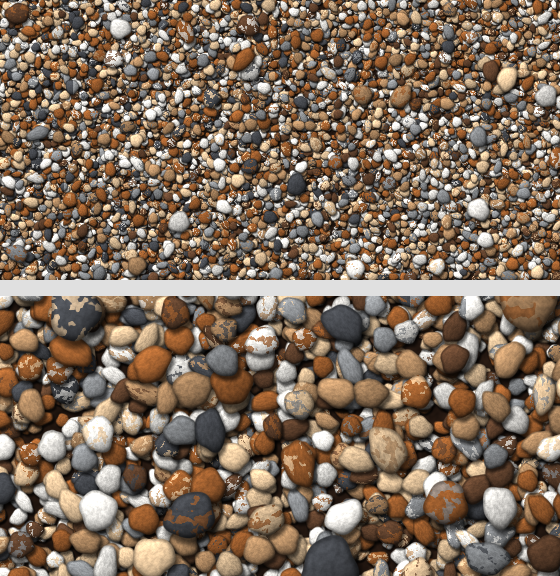
Top, the full canvas; bottom, a detail of the centre.
A Shadertoy shader for this texture:

```glsl
const float TAU = 6.2831853;
const vec3 GAP    = vec3(0.13, 0.085, 0.06);
const vec3 SLATE  = vec3(0.27, 0.28, 0.30);
const vec3 GREY   = vec3(0.53, 0.54, 0.55);
const vec3 CHALK  = vec3(0.90, 0.89, 0.87);
const vec3 CREAM  = vec3(0.86, 0.74, 0.59);
const vec3 TAN    = vec3(0.68, 0.53, 0.38);
const vec3 RUST   = vec3(0.60, 0.36, 0.18);
const vec3 UMBER  = vec3(0.38, 0.26, 0.18);
const vec3 SUN    = vec3(-0.35, 0.60, 0.72);

vec3 hash3(vec2 cell, float seed) {
    vec3 v = fract(vec3(cell.xyx + seed * 17.3) * vec3(0.1031, 0.1030, 0.0973));
    v += dot(v, v.yxz + 33.33);
    return fract((v.xxy + v.yzz) * v.zyx);
}

mat2 rotation(float angle) {
    float c = cos(angle), s = sin(angle);
    return mat2(c, s, -s, c);
}

// Layered, warped sines, roughly -1 to 1
float mottle(vec2 v) {
    float sum = 0.0, amp = 0.6;
    for (int i = 0; i < 3; i++) {
        sum += amp * sin(v.x + 1.7 * sin(v.y * 1.3)) * cos(v.y + 1.6 * sin(v.x * 0.9));
        v = rotation(0.9) * v * 2.1 + 3.7;
        amp *= 0.6;
    }
    return sum;
}

vec3 stoneColor(float t) {
    vec3 c = SLATE;
    c = mix(c, GREY,  step(0.06, t));
    c = mix(c, CHALK, step(0.18, t));
    c = mix(c, CREAM, step(0.38, t));
    c = mix(c, TAN,   step(0.55, t));
    c = mix(c, RUST,  step(0.71, t));
    return mix(c, UMBER, step(0.92, t));
}

// Radial measure of a lumpy outline: 1 on the rim
float outline(vec2 q, vec3 phase) {
    float a = atan(q.y, q.x);
    vec3 lobes = sin(vec3(2.0, 3.0, 5.0) * a + phase * TAU);
    return length(q) / (1.0 + dot(lobes, vec3(0.04, 0.06, 0.04)));
}

vec3 stoneSurface(vec2 q, vec2 facing, float r, vec3 look, float drift) {
    vec2 grain = q * 2.6 + look.xy * 60.0;
    float blotch = mottle(grain);
    vec3 color = stoneColor(clamp(look.x + drift, 0.0, 1.0));

    // Rind patches on some stones, fine stain on all
    float patchy = step(0.58, look.y) * smoothstep(0.12, 0.32, blotch);
    color = mix(color, stoneColor(look.z), 0.75 * patchy);
    color *= 0.87 + 0.28 * fract(look.z * 7.0) + 0.13 * mottle(grain * 2.7);

    // Domed sunlight with a darkened rim
    vec3 normal = normalize(vec3(facing * (0.25 + 0.75 * r * r) + 0.10 * blotch, 0.9));
    float light = 0.42 + 0.78 * max(dot(normal, normalize(SUN)), 0.0);
    return color * light * (1.0 - 0.32 * smoothstep(0.78, 1.0, r));
}

// One scattered layer of stones painted over the ground
vec3 addStones(vec3 ground, vec2 p, float cells, float density, float seed) {
    vec2 g = p * cells, home = floor(g);
    float pixel = cells / iResolution.y;
    float drift = 0.05 * (p.x - 1.0);
    for (int y = -1; y <= 1; y++)
    for (int x = -1; x <= 1; x++) {
        vec2 cell = home + vec2(x, y);
        vec3 place = hash3(cell, seed);
        vec3 form = hash3(cell, seed + 3.1);
        vec3 look = hash3(cell, seed + 6.7);
        if (form.z > density) continue;

        vec2 offset = g - cell - 0.15 - 0.7 * place.xy;
        float size = mix(0.33, 0.52, form.x);
        float stretch = mix(1.0, 1.36, form.y * form.y);
        vec2 axes = size * vec2(stretch, 1.0 / stretch);
        if (length(offset) > 1.6 * axes.x) continue;

        mat2 turn = rotation(place.z * TAU);
        vec2 q = turn * offset / axes;
        vec2 shadowQ = turn * (offset + vec2(-0.05, 0.09)) / axes;
        float r = outline(q, look);
        float shade = 1.0 - smoothstep(0.85, 1.25, outline(shadowQ, look));
        ground *= 1.0 - 0.62 * shade;

        vec2 facing = (q * axes.yx / size) * turn;
        float edge = 0.8 * pixel / axes.y;
        float cover = 1.0 - smoothstep(1.0 - edge, 1.0 + edge, r);
        if (cover > 0.0)
            ground = mix(ground, stoneSurface(q, facing, r, look, drift), cover);
    }
    return ground;
}

void mainImage(out vec4 fragColor, in vec2 fragCoord) {
    vec2 p = fragCoord / iResolution.y;
    vec3 color = GAP * (1.0 + 0.3 * mottle(p * 90.0));

    // Small grit first, large pebbles last
    color = addStones(color, p, 44.0, 1.0, 1.0);
    color = addStones(color, p, 38.0, 1.0, 2.0);
    color = addStones(color, p, 32.0, 0.95, 3.0);
    color = addStones(color, p, 28.0, 0.85, 4.0);
    color = addStones(color, p, 21.0, 0.30, 5.0);
    color = addStones(color, p, 13.0, 0.08, 6.0);
    fragColor = vec4(clamp(color, 0.0, 1.0), 1.0);
}
```
